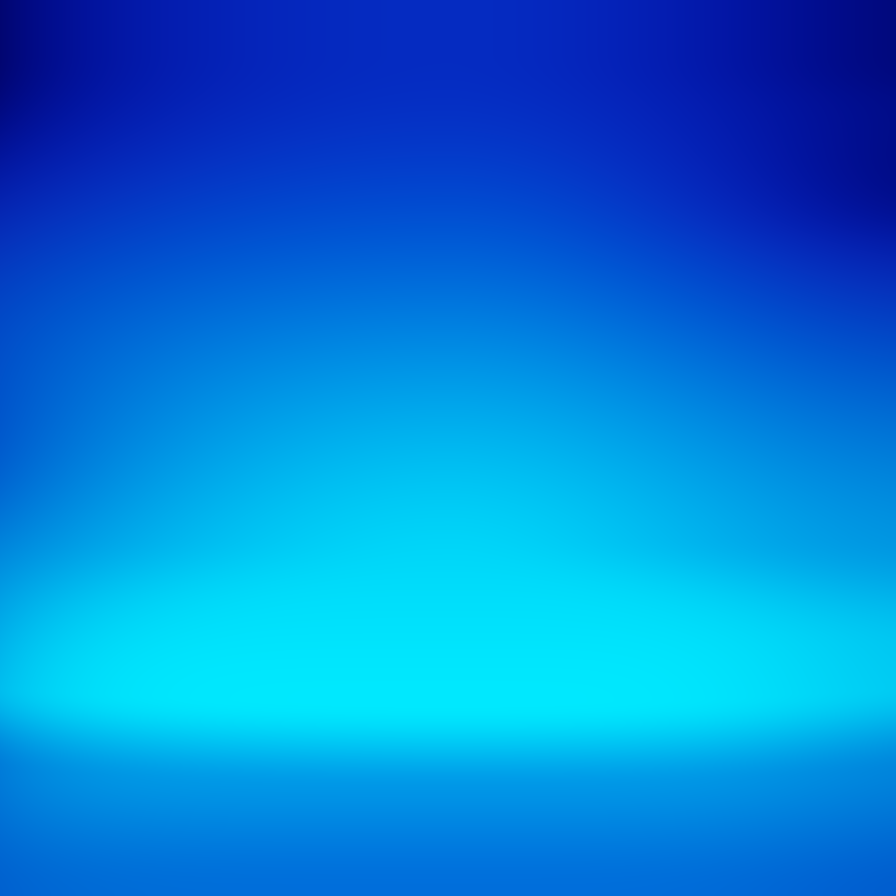
This background is drawn by a Shadertoy shader. Its source:

```glsl
// Bell curve centred on zero
float bell(float x, float width) {
    return exp(-x * x / (width * width));
}

// Brightness down the middle: dark top, bright band, darker floor
float centreLight(float depth, float floorShift) {
    float light = 0.17 + 0.69 * smoothstep(0.06, 0.68, depth);
    light += 0.05 * smoothstep(0.62, 0.78, depth);
    float floorDepth = depth + floorShift;
    light -= 0.28 * smoothstep(0.785, 0.88, floorDepth);
    return light - 0.20 * smoothstep(0.83, 1.0, depth);
}

// Shade spreading in from the left edge
float leftShade(float x, float depth) {
    float sharpness = mix(2.0, 6.0, smoothstep(0.60, 0.76, depth));
    float reach = pow(max(1.0 - 2.0 * x, 0.0), sharpness);
    float amount = 0.15 + 0.22 * bell(depth - 0.53, 0.15);
    return reach * (amount - 0.10 * smoothstep(0.80, 1.0, depth));
}

// Shade spreading in from the right edge
float rightShade(float x, float depth) {
    float sharpness = mix(1.0, 3.0, smoothstep(0.60, 0.74, depth));
    float reach = pow(smoothstep(0.5, 1.05, x), sharpness);
    float amount = 0.14 + 0.11 * smoothstep(0.10, 0.26, depth);
    amount -= 0.13 * smoothstep(0.60, 0.72, depth);
    return reach * (amount - 0.05 * smoothstep(0.75, 1.0, depth));
}

// Navy through azure to cyan, with duller blue at the sides
vec3 waterColour(float light, float edge) {
    float blue = 0.74 + 0.28 * light - 0.34 * exp(-light / 0.07);
    float red = 0.02 * bell(light - 0.17, 0.10);
    return vec3(red, light, blue - 0.05 * edge * (1.0 - light));
}

void mainImage(out vec4 fragColor, in vec2 fragCoord) {
    vec2 uv = fragCoord / iResolution.xy;
    float depth = 1.0 - uv.y;
    float edge = pow(abs(2.0 * uv.x - 1.0), 2.0);

    float light = centreLight(depth, 0.02 * edge);
    light -= leftShade(uv.x, depth) + rightShade(uv.x, depth);

    vec3 colour = waterColour(max(light, 0.02), edge);
    fragColor = vec4(clamp(colour, 0.0, 1.0), 1.0);
}
```
